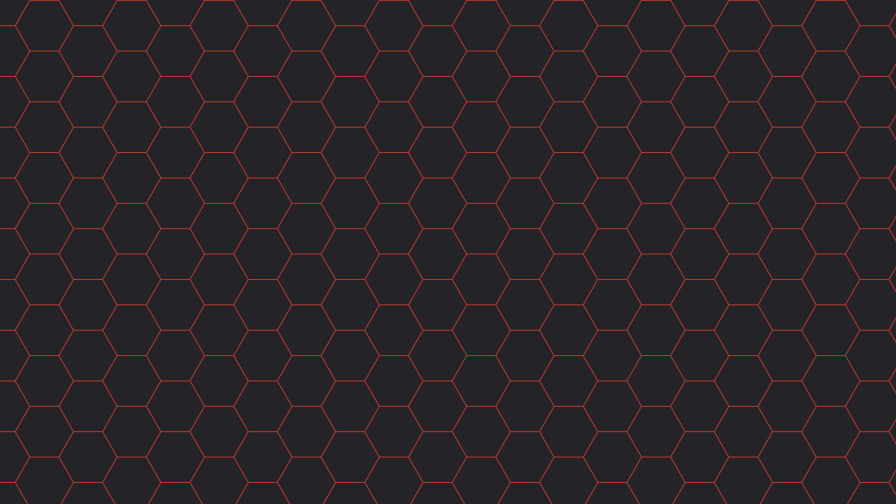
A Shadertoy shader for this pattern:

```glsl
// Draws a honeycomb of thin red outlines on a flat charcoal ground.

const vec3 GROUND_COLOR = vec3(0.143, 0.143, 0.158);
const vec3 LINE_COLOR = vec3(0.75, 0.22, 0.18);

// Lengths in canvas heights: column pair spacing, row spacing
const vec2 CELL_PERIOD = vec2(0.17338, 0.10069);
const vec2 CELL_ORIGIN = vec2(0.088, 0.949);
const float LINE_WIDTH = 0.00184;

// Flat-topped hexagons one unit high repeat on this rectangle, twice each
const vec2 HEX_PERIOD = vec2(1.7320508, 1.0);

// Offset from the centre of the nearest rectangular lattice point
vec2 latticeOffset(vec2 p, vec2 period) {
    return mod(p + 0.5 * period, period) - 0.5 * period;
}

// Offset from the centre of the enclosing hexagon
vec2 hexOffset(vec2 p) {
    vec2 a = latticeOffset(p, HEX_PERIOD);
    vec2 b = latticeOffset(p - 0.5 * HEX_PERIOD, HEX_PERIOD);
    return dot(a, a) < dot(b, b) ? a : b;
}

// Distances to the nearest level edge and the nearest slanted edge
vec2 edgeDistances(vec2 offset) {
    vec2 q = abs(offset);
    return 0.5 - vec2(q.y, dot(q, vec2(0.8660254, 0.5)));
}

// Share of a pixel-wide window covered by a line, exact for hairlines
vec2 lineCoverage(vec2 dist, float width, float pixel) {
    vec2 outer = clamp((0.5 * width - dist) / pixel + 0.5, 0.0, 1.0);
    vec2 inner = clamp((-0.5 * width - dist) / pixel + 0.5, 0.0, 1.0);
    return outer - inner;
}

void mainImage(out vec4 fragColor, in vec2 fragCoord) {
    // Canvas to hexagon units
    vec2 uv = fragCoord / iResolution.y;
    vec2 p = (uv - CELL_ORIGIN) * HEX_PERIOD / CELL_PERIOD;
    float pixel = 1.0 / (iResolution.y * CELL_PERIOD.y);
    float width = LINE_WIDTH / CELL_PERIOD.y;

    // Overlapping strokes brighten the corners slightly
    vec2 edges = lineCoverage(edgeDistances(hexOffset(p)), width, pixel);
    float outline = 1.0 - (1.0 - edges.x) * (1.0 - edges.y);

    fragColor = vec4(mix(GROUND_COLOR, LINE_COLOR, outline), 1.0);
}
```
